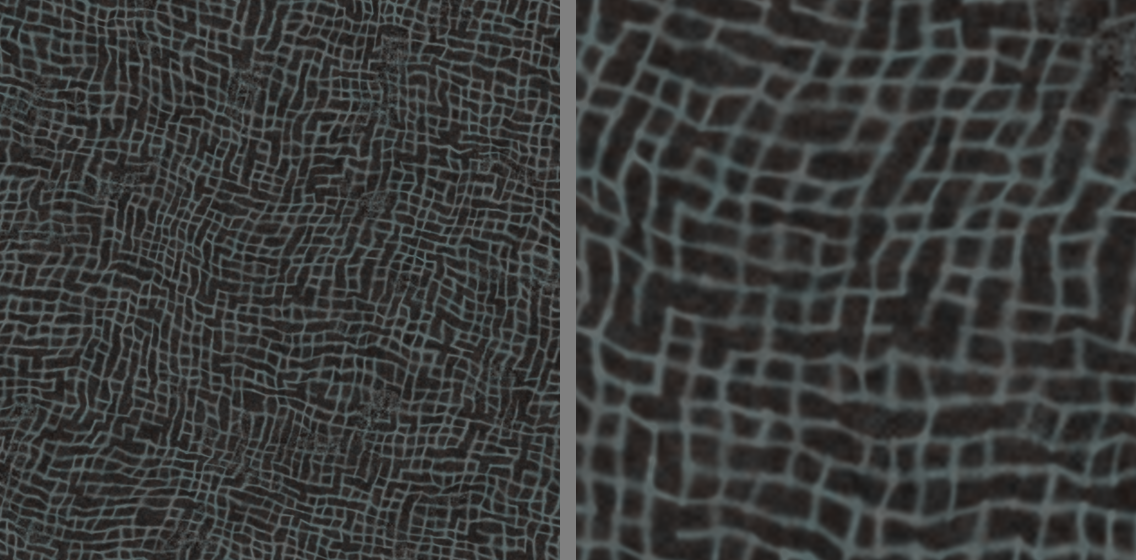
Left: the whole. Right: its middle third, enlarged.
Reproduce this texture procedurally as a WebGL 1 fragment shader.

```glsl
precision highp float;
// Dark woven mesh: a tilted, irregular net of grey-teal threads over brown-black cells.
uniform vec2 u_resolution;

float hash(vec2 p) {
  vec3 q = fract(vec3(p.xyx) * 0.1031);
  q += dot(q, q.yzx + 33.33);
  return fract((q.x + q.y) * q.z);
}

vec2 hash2(vec2 p) {
  return vec2(hash(p + 17.3), hash(p + 71.9));
}

float noise(vec2 p) {
  vec2 i = floor(p), f = fract(p);
  f = f * f * (3.0 - 2.0 * f);
  return mix(mix(hash(i), hash(i + vec2(1.0, 0.0)), f.x),
             mix(hash(i + vec2(0.0, 1.0)), hash(i + vec2(1.0, 1.0)), f.x), f.y);
}

vec2 noise2(vec2 p) {
  return vec2(noise(p), noise(p + 137.0)) - 0.5;
}

// Net vertex, shifted slightly off its grid point.
vec2 knot(vec2 id) {
  return id + (hash2(id) - 0.5) * 0.3;
}

float segmentDistance(vec2 p, vec2 a, vec2 b) {
  vec2 ab = b - a;
  return length(p - a - ab * clamp(dot(p - a, ab) / dot(ab, ab), 0.0, 1.0));
}

// Soft thread between two knots; some are missing, all vary in strength.
float thread(vec2 p, vec2 a, vec2 b, vec2 seed, float presence, float minWidth) {
  float chance = hash(seed + 211.0);
  float strength = (0.58 + 0.42 * hash(seed + 307.0)) * step(chance, presence);
  float width = max(mix(0.13, 0.19, hash(seed + 401.0)), minWidth);
  float d = segmentDistance(p, a, b) / width;
  return strength * exp(-d * d);
}

float net(vec2 p, float minWidth) {
  vec2 cell = floor(p);
  float gap = 1.0;
  for (int j = -1; j <= 1; j++) {
    for (int i = -1; i <= 1; i++) {
      vec2 id = cell + vec2(float(i), float(j));
      vec2 a = knot(id);
      // Regions favour either long rows or long columns.
      float lean = smoothstep(0.25, 0.75, noise(id * vec2(0.23, 0.19) + 40.0));
      float across = thread(p, a, knot(id + vec2(1.0, 0.0)), id, mix(0.96, 0.6, lean), minWidth);
      float along = thread(p, a, knot(id + vec2(0.0, 1.0)), id + 53.0, mix(0.64, 0.97, lean), minWidth);
      gap *= (1.0 - across) * (1.0 - along);
    }
  }
  return 1.0 - gap;
}

void main() {
  float side = min(u_resolution.x, u_resolution.y);
  vec2 uv = gl_FragCoord.xy / side;

  // Tilt the weave, then bend it at three scales.
  float tilt = 0.19;
  vec2 p = vec2(dot(uv, vec2(cos(tilt), -sin(tilt))),
                dot(uv, vec2(sin(tilt), cos(tilt)))) * vec2(50.0, 52.0) + 100.0;
  p += noise2(p / 13.0) * 2.6 + noise2(p / 3.7 + 19.0) * 0.9 + noise2(p * 0.9 + 61.0) * 0.3;

  float mesh = net(p, 0.7 * 50.0 / side);

  // Worn patches where threads fade into grain.
  float worn = smoothstep(0.62, 0.85, 0.65 * noise(p / 4.5 + 83.0) + 0.35 * noise(p / 1.6 + 29.0));
  float grain = noise(uv * 170.0) * 0.55 + noise(uv * 310.0 + 9.0) * 0.45 - 0.5;
  mesh *= 0.82 + 0.36 * noise(p / 2.3 + 7.0);
  mesh = mix(mesh, mesh * 0.55 + 0.16 + grain * 0.7, worn);

  vec3 cellColor = vec3(0.155, 0.143, 0.138) * (0.86 + 0.28 * noise(p * 0.8 + 5.0));
  vec3 threadColor = mix(vec3(0.37, 0.385, 0.385), vec3(0.345, 0.405, 0.405), noise(p / 2.0 + 31.0));
  vec3 color = mix(cellColor, threadColor, clamp(mesh, 0.0, 1.0));

  // Fine grain with a faint warm and cool tint.
  color += grain * 0.09;
  color += (noise(uv * 130.0 + 47.0) - 0.5) * vec3(0.025, -0.008, -0.02);
  gl_FragColor = vec4(color, 1.0);
}
```
